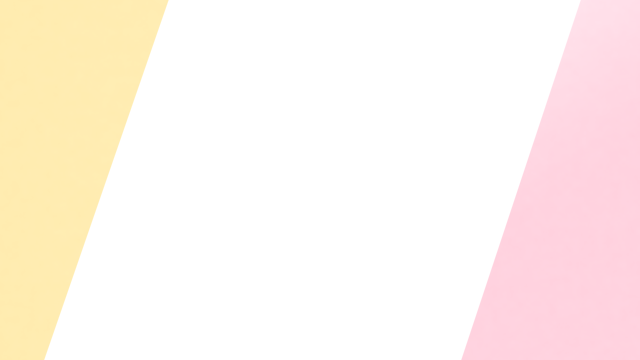
Give the GLSL for this background, as a WebGL 1 fragment shader.

```glsl
precision highp float;

uniform vec2 u_resolution;

const vec3 WHITE = vec3(1.0);
const vec3 YELLOW = vec3(1.0, 0.926, 0.695);
const vec3 PINK = vec3(1.0, 0.825, 0.875);
const vec3 PALE_PINK = vec3(1.0, 0.893, 0.928);

float hash(vec2 p) {
  return fract(sin(dot(p, vec2(127.1, 311.7))) * 43758.5453);
}

float valueNoise(vec2 p) {
  vec2 cell = floor(p);
  vec2 f = fract(p);
  f = f * f * (3.0 - 2.0 * f);
  float low = mix(hash(cell), hash(cell + vec2(1.0, 0.0)), f.x);
  float high = mix(hash(cell + vec2(0.0, 1.0)), hash(cell + vec2(1.0, 1.0)), f.x);
  return mix(low, high, f.y);
}

// Paper grain centred on zero, from a few octaves of noise
float paperGrain(vec2 p) {
  float sum = 0.0;
  float weight = 0.5;
  for (int i = 0; i < 3; i++) {
    sum += weight * (valueNoise(p) - 0.5);
    p = p * 2.1 + 17.3;
    weight *= 0.5;
  }
  return sum;
}

// Signed distance to a slanted line, positive on its right
float slantDistance(vec2 p, float bottomX, float topX) {
  float slope = topX - bottomX;
  return (p.x - bottomX - slope * p.y) / sqrt(1.0 + slope * slope);
}

float coverage(float distance, float pixel) {
  return smoothstep(-0.75 * pixel, 0.75 * pixel, distance);
}

// Soft light falling from the upper left of the pink sheet
vec3 pinkSheet(vec2 uv, float grain) {
  float light = smoothstep(0.42, 1.12, uv.y - 1.2 * (uv.x - 0.88));
  return mix(PINK, PALE_PINK, light) + vec3(0.0, 0.018, 0.014) * grain;
}

vec3 yellowSheet(vec2 uv, float grain) {
  vec3 shade = vec3(0.0, 0.004, 0.012) * (uv.x * 4.0 - 0.5);
  return YELLOW + shade + vec3(0.0, 0.008, 0.02) * grain;
}

void main() {
  vec2 uv = gl_FragCoord.xy / u_resolution;
  float aspect = u_resolution.x / u_resolution.y;
  vec2 p = vec2(uv.x * aspect, uv.y);
  float pixel = 1.0 / u_resolution.y;
  float grain = paperGrain(p * 45.0);

  // Slanted edges of the two paper sheets
  float leftEdge = slantDistance(p, 0.069 * aspect, 0.2635 * aspect);
  float rightEdge = slantDistance(p, 0.7207 * aspect, 0.9075 * aspect);

  vec3 color = mix(yellowSheet(uv, grain), WHITE, coverage(leftEdge, pixel));
  color = mix(color, pinkSheet(uv, grain), coverage(rightEdge, pixel));
  gl_FragColor = vec4(color, 1.0);
}
```
